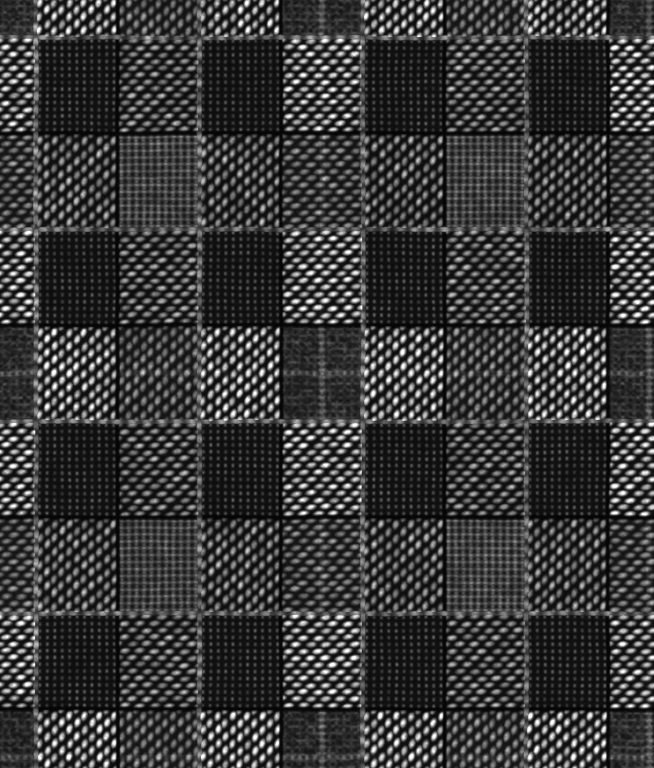
Give the GLSL for this texture, as a Shadertoy shader.

```glsl
// Monochrome woven check: black, grey and white bands crossing in a coarse plain weave.

const vec2 REPEATS = vec2(2.0);           // whole checks across and down
const vec2 BAND_SHIFT = vec2(0.44, 0.39); // start of the first whole band, in bands
const vec2 THREADS = vec2(11.0, 14.0);    // threads in one band

float hash(vec2 p) {
    vec3 q = fract(vec3(p.xyx) * 0.1031);
    q += dot(q, q.yzx + 33.33);
    return fract((q.x + q.y) * q.z);
}

float noise(vec2 p) {
    vec2 i = floor(p), f = fract(p);
    f = f * f * (3.0 - 2.0 * f);
    return mix(mix(hash(i), hash(i + vec2(1, 0)), f.x),
               mix(hash(i + vec2(0, 1)), hash(i + vec2(1, 1)), f.x), f.y);
}

// Rounded thread profile, one per unit
float ridge(float x) {
    return 0.5 - 0.5 * cos(6.28318 * x);
}

float line(float dist, float halfWidth) {
    return 1.0 - smoothstep(halfWidth * 0.4, halfWidth * 1.4, abs(dist));
}

// Staggered, slightly slanted floats lying along x, two threads long
float floats(vec2 p, float slant) {
    float best = 0.0;
    for (int j = -1; j <= 1; j++) {
        float row = floor(p.y) + float(j);
        float x = p.x + mod(row, 2.0);
        vec2 id = vec2(floor(x * 0.5), row);
        float rnd = hash(id + 71.0);
        vec2 q = vec2(x - 2.0 * id.x - 1.0, p.y - row - 0.5);
        q += 0.2 * (vec2(rnd, hash(id + 19.0)) - 0.5);
        q.y += slant * q.x;
        vec2 e = abs(q) / vec2(0.9, 0.56);
        float body = 1.0 - smoothstep(0.1, 1.1, length(e));
        float shade = (0.7 + 0.4 * rnd) * (1.0 - 0.5 * q.y);
        best = max(best, body * shade);
    }
    return best;
}

// Tone of a band: black on even bands, grey on 1, white on 3
float bandTone(float band) {
    float k = mod(floor(band), 4.0);
    return k == 3.0 ? 1.0 : (k == 1.0 ? 0.5 : 0.0);
}

// Balanced mesh where warp and weft have the same tone
float mesh(vec2 t, float tone) {
    float rx = ridge(t.x), ry = ridge(t.y);
    float dots = 0.06 + 0.24 * rx * rx * ry * (0.6 + 0.8 * noise(t * 0.8));
    float grid = 0.09 + 0.36 * max(ry * (0.4 + 0.6 * rx), 0.6 * rx) * (0.7 + 0.6 * noise(t));
    float fibres = 0.07 + 0.2 * max(rx * 0.8, ry) * noise(t * 1.9) + 0.07 * noise(t * 2.7);
    return tone < 0.25 ? dots : (tone < 0.75 ? grid : fibres);
}

// Floats of the lighter thread, or a mesh if neither is lighter
float weave(vec2 t, float warp, float weft) {
    float contrast = abs(warp - weft), low = min(warp, weft);
    if (contrast < 0.1) return mesh(t, warp);
    float f = warp > weft ? floats(t, 0.14) : floats(t.yx, 0.2);
    float peak = 0.3 + 0.62 * contrast - 0.2 * low;
    return 0.06 + 0.05 * low + peak * f;
}

// Raised edges: lit on the far side of each light band, shadowed on the near side
float seams(float value, vec2 band, vec2 t) {
    vec2 lit = (mod(band + 1.0, 2.0) - 1.0) * THREADS;
    vec2 dark = (mod(band, 2.0) - 1.0) * THREADS;
    value *= 1.0 - 0.6 * max(line(dark.x, 0.3), line(dark.y, 0.4));
    float stitchX = line(lit.x, 0.4) * (0.4 + 0.6 * ridge(t.y * 0.5 + 0.2));
    float stitchY = line(lit.y, 0.4) * (0.4 + 0.6 * ridge(t.x * 0.5));
    float worn = 0.35 + 0.35 * noise(t * 0.6 + 40.0);
    return max(value, worn * max(stitchX, stitchY));
}

// Single pale threads through the middle of the white bands
float centreThreads(vec2 band, vec2 t, float warp, float weft) {
    vec2 d = (mod(band, 4.0) - 3.5) * THREADS;
    float down = line(d.x, 0.45) * (0.4 + 0.6 * ridge(t.y));
    float across = line(d.y, 0.4) * (0.4 + 0.6 * ridge(t.x));
    return 0.2 * warp * weft * max(down, across)
         + 0.05 * (down + across) * (1.0 - warp * weft);
}

void mainImage(out vec4 fragColor, in vec2 fragCoord) {
    vec2 uv = fragCoord / iResolution.xy;
    vec2 band = vec2(uv.x, 1.0 - uv.y) * REPEATS * 4.0 - BAND_SHIFT;

    // Slightly uneven threads
    vec2 drift = vec2(noise(band * 2.3 + 20.0), noise(band * 2.3 + 60.0)) - 0.5;
    band += 0.015 * drift;
    vec2 t = band * THREADS;

    float warp = bandTone(band.x), weft = bandTone(band.y);
    vec2 edge = (0.5 - abs(fract(band) - 0.5)) * THREADS;
    float inside = smoothstep(0.0, 0.25, min(edge.x, edge.y));

    float value = mix(0.06, weave(t, warp, weft), inside);
    value += centreThreads(band, t, warp, weft);
    value = seams(value, band, t);

    // Fibre grain and patches of wear
    value *= 0.78 + 0.3 * noise(t * 3.1 + 90.0) + 0.12 * noise(band * 1.7 + 10.0);
    fragColor = vec4(vec3(clamp(value, 0.0, 1.0)), 1.0);
}
```
